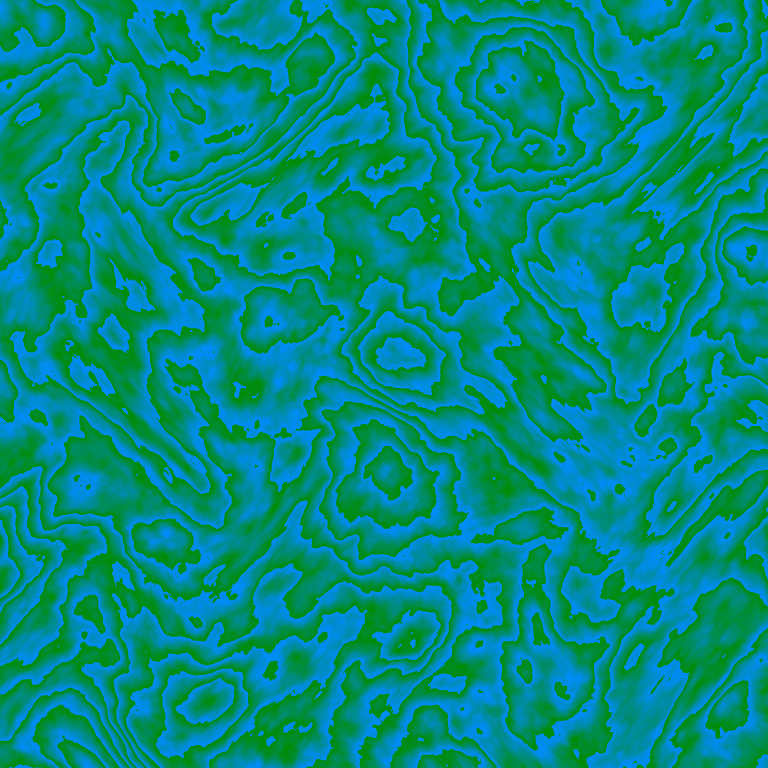
Reproduce this texture procedurally as a three.js fragment shader.

```glsl
varying vec2 vUv;

vec3 hash3(vec2 cell) {
  vec3 seed = vec3(dot(cell, vec2(127.1, 311.7)),
                   dot(cell, vec2(269.5, 183.3)),
                   dot(cell, vec2(419.2, 371.9)));
  return fract(sin(seed) * 43758.5);
}

// Cellular noise: one round hill or hollow at a random spot in each cell
float hillNoise(vec2 p) {
  vec2 cell = floor(p);
  float sum = 0.0;
  for (int y = -1; y <= 1; y++) {
    for (int x = -1; x <= 1; x++) {
      vec2 neighbour = cell + vec2(float(x), float(y));
      vec3 rnd = hash3(neighbour);
      vec2 offset = p - neighbour - rnd.xy;
      float falloff = max(0.0, 1.0 - dot(offset, offset));
      sum += (rnd.z * 2.0 - 1.0) * falloff * falloff;
    }
  }
  return sum;
}

// Rough terrain: octaves of hills, each turned against the last
float terrain(vec2 p) {
  mat2 turn = mat2(0.8, 0.6, -0.6, 0.8);
  float height = 0.0;
  float amplitude = 2.6;
  for (int octave = 0; octave < 6; octave++) {
    height += amplitude * hillNoise(p);
    p = turn * p * 2.03 + vec2(17.3, 9.1);
    amplitude *= 0.48;
  }
  return height;
}

void main() {
  // Gentle bending stretches some of the hills
  vec2 p = vUv * 6.2 + vec2(3.7, 11.4);
  p += 0.22 * sin(p.yx * vec2(1.7, 2.1) + vec2(0.4, 2.6));
  p += 0.09 * sin(p.yx * vec2(4.3, 3.7) + vec2(1.9, 0.8));

  // Sawtooth bands of height, with the sharp drop smoothed over one pixel
  float height = terrain(p);
  float dropWidth = clamp(fwidth(height), 0.001, 0.5);
  float band = fract(height);
  float blue = min(band / (1.0 - dropWidth), (1.0 - band) / dropWidth);

  gl_FragColor = vec4(0.0, 0.55, blue, 1.0);
}
```
